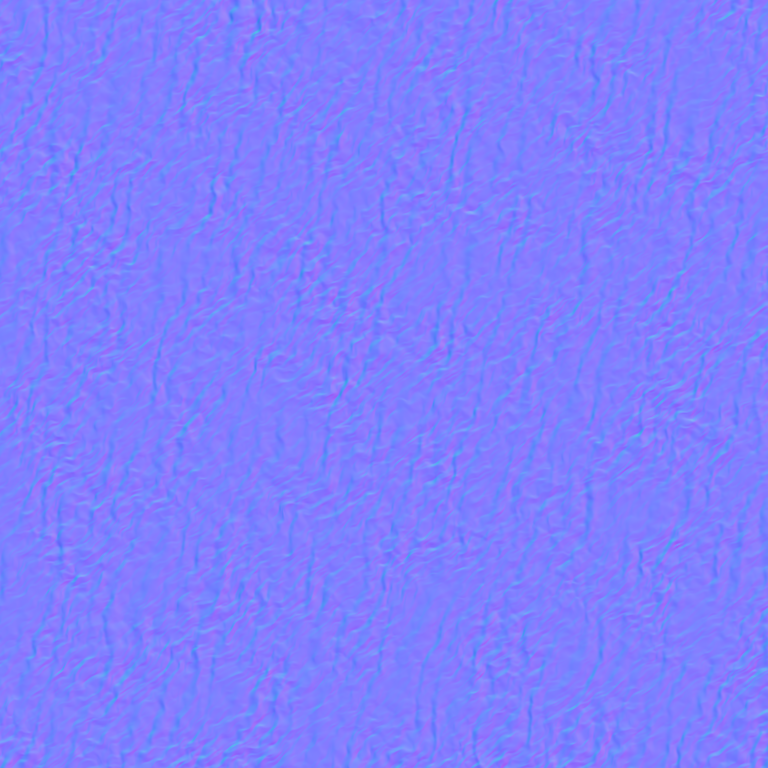
Reproduce this texture map procedurally as a WebGL 2 fragment shader.

```glsl
#version 300 es
precision highp float;
// Tangent-space normal map of wind-worn ripples: steep wavy bands crossed by finer diagonal creases.

uniform vec2 u_resolution;
out vec4 fragColor;

// Crest directions in radians from the horizontal
const float RIPPLE_ANGLE = 1.30;
const float CREASE_ANGLE = 0.82;
const float GRAIN_ANGLE = 0.72;

// Ripples: waves per canvas, and the noise cells that bend and break them
const float RIPPLE_WAVES = 34.0;
const vec2 RIPPLE_CELLS = vec2(20.0, 10.0);
const float RIPPLE_WANDER = 0.8;

// Noise cells per canvas: across the crest, along the crest
const vec2 CREASE_CELLS = vec2(86.0, 36.0);
const vec2 GRAIN_CELLS = vec2(135.0, 76.0);

// Typical slope of each layer
const float RIPPLE_SLOPE = 0.064;
const float CREASE_SLOPE = 0.084;
const float GRAIN_SLOPE = 0.052;

const float STEEPENING = 0.45;    // sharpens the left face of each crest
const float BEND_CELLS = 15.0;    // broad meander of the crests
const float BEND_SIZE = 0.013;
const float KINK_CELLS = 66.0;    // small jags in the crests
const float KINK_SIZE = 0.0048;
const float PATCH_CELLS = 9.0;    // calm and rough areas
const float CALM = 0.50;
const float ROUGH = 1.45;
const float SAMPLE_STEP = 0.0009; // slope sampling distance, sets softness
const float NOISE_SLOPE = 0.8;    // typical slope of the noise per cell
const float TAU = 6.2831853;

// Unit gradient for a lattice point, from an integer hash
vec2 latticeGradient(ivec2 cell) {
    uvec2 k = uvec2(cell) * uvec2(1597334677u, 3812015801u);
    uint h = k.x ^ k.y;
    h = (h ^ (h >> 16)) * 2246822519u;
    h = (h ^ (h >> 13)) * 3266489917u;
    h ^= h >> 16;
    float angle = float(h & 65535u) * TAU / 65536.0;
    return vec2(cos(angle), sin(angle));
}

float gradientNoise(vec2 p) {
    ivec2 cell = ivec2(floor(p));
    vec2 f = fract(p);
    vec2 fade = f * f * f * (f * (f * 6.0 - 15.0) + 10.0);
    float a = dot(latticeGradient(cell), f);
    float b = dot(latticeGradient(cell + ivec2(1, 0)), f - vec2(1.0, 0.0));
    float c = dot(latticeGradient(cell + ivec2(0, 1)), f - vec2(0.0, 1.0));
    float d = dot(latticeGradient(cell + ivec2(1, 1)), f - vec2(1.0, 1.0));
    return mix(mix(a, b, fade.x), mix(c, d, fade.x), fade.y);
}

vec2 noisePair(vec2 p) {
    return vec2(gradientNoise(p + 17.3), gradientNoise(p + 71.9));
}

// Coordinates across and along crests of the given direction
vec2 crestFrame(vec2 p, float angle) {
    vec2 along = vec2(cos(angle), sin(angle));
    return vec2(dot(p, vec2(along.y, -along.x)), dot(p, along));
}

// Stretched noise whose crests run along the angle and lean to one side
float creaseHeight(vec2 p, float angle, vec2 cells, float slope, float seed) {
    vec2 q = crestFrame(p, angle) * cells + seed;
    q.x += STEEPENING * gradientNoise(q);
    return gradientNoise(q) * slope / (cells.x * NOISE_SLOPE);
}

// Evenly spaced leaning waves that wander and fade in and out
float rippleHeight(vec2 p) {
    vec2 q = crestFrame(p, RIPPLE_ANGLE);
    vec2 cell = q * RIPPLE_CELLS;
    float phase = TAU * (q.x * RIPPLE_WAVES + RIPPLE_WANDER * gradientNoise(cell + 131.7));
    float strength = mix(0.3, 1.6, smoothstep(-0.4, 0.4, gradientNoise(cell + 211.3)));
    float wave = sin(phase + STEEPENING * sin(phase));
    return wave * strength * RIPPLE_SLOPE * sqrt(2.0) / (TAU * RIPPLE_WAVES);
}

// Local strength of a layer, from calm to rough
float patchStrength(vec2 p, float seed) {
    float n = gradientNoise(p * PATCH_CELLS + seed);
    return mix(CALM, ROUGH, smoothstep(-0.45, 0.45, n));
}

float surfaceHeight(vec2 p) {
    vec2 bent = p + BEND_SIZE * noisePair(p * BEND_CELLS);
    bent += KINK_SIZE * noisePair(p * KINK_CELLS);

    float creases = creaseHeight(bent, CREASE_ANGLE, CREASE_CELLS, CREASE_SLOPE, 257.1);
    float grain = creaseHeight(bent, GRAIN_ANGLE, GRAIN_CELLS, GRAIN_SLOPE, 389.4);
    return rippleHeight(bent) + (creases + grain) * patchStrength(p, 43.6);
}

void main() {
    vec2 p = gl_FragCoord.xy / u_resolution.y;

    // Slope by central differences
    vec2 e = vec2(SAMPLE_STEP, 0.0);
    vec2 slope = vec2(surfaceHeight(p + e.xy) - surfaceHeight(p - e.xy),
                      surfaceHeight(p + e.yx) - surfaceHeight(p - e.yx)) / (2.0 * SAMPLE_STEP);

    // Pack the normal into colour
    vec3 normal = normalize(vec3(-slope, 1.0));
    fragColor = vec4(normal * 0.5 + 0.5, 1.0);
}
```
